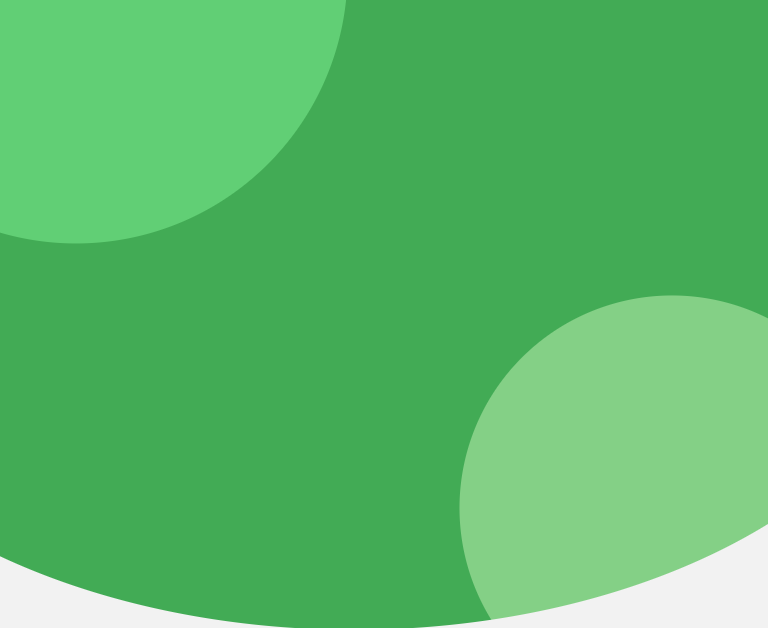
A Shadertoy shader for this background:

```glsl
// Draws a green field with a curved lower edge and two large pale green discs.

#define FIELD_CENTER vec2(0.4609, 0.4766)
#define FIELD_RADII  vec2(0.768, 0.479)
#define UPPER_DISC   vec3(0.0990, 0.8542, 0.3535)
#define LOWER_DISC   vec3(0.8750, 0.1563, 0.2767)
#define PAPER        vec3(0.949)
#define FIELD_GREEN  vec3(0.257, 0.669, 0.333)
#define UPPER_GREEN  vec3(0.382, 0.812, 0.457)
#define LOWER_GREEN  vec3(0.518, 0.816, 0.527)

// Signed distance to a disc given as (center, radius)
float discDistance(vec2 p, vec3 disc) {
    return length(p - disc.xy) - disc.z;
}

// First-order signed distance to an ellipse around the origin
float ellipseDistance(vec2 p, vec2 radii) {
    float level = length(p / radii);
    float slope = max(length(p / (radii * radii)), 1e-4);
    return level * (level - 1.0) / slope;
}

// Coverage of a shape, smoothed over about one pixel
float coverage(float signedDistance) {
    return clamp(0.5 - signedDistance * iResolution.x, 0.0, 1.0);
}

void mainImage(out vec4 fragColor, in vec2 fragCoord) {
    // Canvas width is one unit
    vec2 p = fragCoord / iResolution.x;

    // Discs on the green field
    vec3 color = FIELD_GREEN;
    color = mix(color, UPPER_GREEN, coverage(discDistance(p, UPPER_DISC)));
    color = mix(color, LOWER_GREEN, coverage(discDistance(p, LOWER_DISC)));

    // Only the lower half of the ellipse trims the field
    vec2 q = p - FIELD_CENTER;
    q.y = min(q.y, 0.0);
    color = mix(PAPER, color, coverage(ellipseDistance(q, FIELD_RADII)));

    fragColor = vec4(color, 1.0);
}
```
